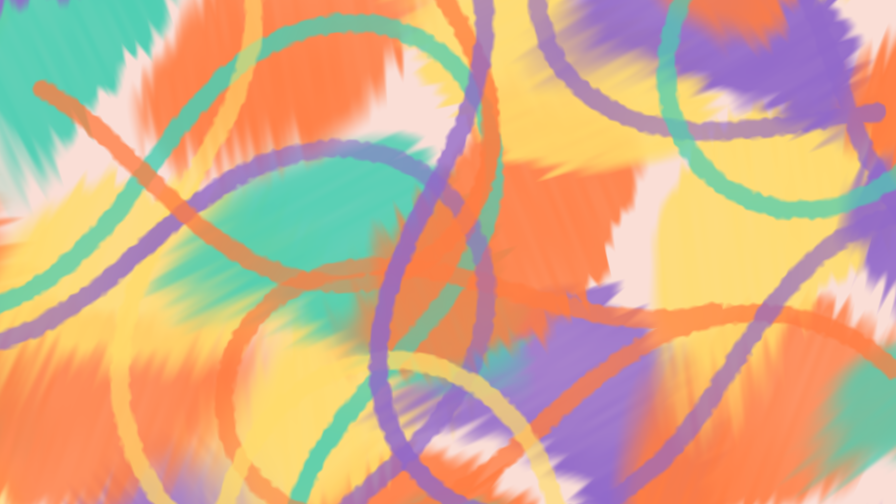
Write a Shadertoy shader that draws this background.

```glsl
// Abstract brush painting: bent, ragged daubs of four paints on a blush ground,
// scattered on a jittered grid, with long translucent ribbons wandering over them.
// Ribbons are walked step by step along a smoothly swinging heading.

const vec3 BLUSH  = vec3(0.98, 0.87, 0.84);
const vec3 ORANGE = vec3(1.00, 0.49, 0.26);
const vec3 YELLOW = vec3(1.00, 0.86, 0.42);
const vec3 PURPLE = vec3(0.57, 0.41, 0.79);
const vec3 GREEN  = vec3(0.30, 0.81, 0.70);

const vec2  CELL         = vec2(0.44, 0.36);   // spacing of the daubs
const vec2  DAUB_RADII   = vec2(0.34, 0.185);
const float DAUB_BEND    = 2.4;
const float HAIR_LENGTH  = 0.07;
const float HAIR_DENSITY = 75.0;
const int   RIBBONS      = 9;
const int   STEPS        = 46;
const float STEP_LENGTH  = 0.06;
const float RIBBON_HALF  = 0.018;
const float GOLDEN       = 0.618034;

vec2 hash22(vec2 p) {
    vec3 q = fract(p.xyx * vec3(0.1031, 0.1030, 0.0973));
    q += dot(q, q.yzx + 33.33);
    return fract((q.xx + q.yz) * q.zy);
}

float valueNoise(vec2 p) {
    vec2 cell = floor(p), f = fract(p);
    f = f * f * (3.0 - 2.0 * f);
    float low  = mix(hash22(cell).x, hash22(cell + vec2(1, 0)).x, f.x);
    float high = mix(hash22(cell + vec2(0, 1)).x, hash22(cell + vec2(1, 1)).x, f.x);
    return mix(low, high, f.y);
}

vec2 direction(float angle) { return vec2(cos(angle), sin(angle)); }

// Coordinates of p along and across a direction
vec2 toFrame(vec2 p, vec2 along) {
    return vec2(dot(p, along), dot(p, vec2(-along.y, along.x)));
}

float segmentDistance(vec2 p, vec2 a, vec2 b) {
    vec2 ab = b - a;
    return length(p - a - ab * clamp(dot(p - a, ab) / dot(ab, ab), 0.0, 1.0));
}

// Splits 0..1 among the paints by their share
vec3 paintByShare(float share) {
    return share < 0.30 ? ORANGE : share < 0.50 ? PURPLE : share < 0.75 ? GREEN : YELLOW;
}

vec3 paintDaubs(vec2 p, float pixel) {
    vec3 color = BLUSH;
    vec2 wobble = vec2(valueNoise(p * 4.0), valueNoise(p * 4.0 + 31.7)) - 0.5;
    float blur = valueNoise(p * 3.2 + 12.3);
    float softness = mix(0.010, 0.085, blur * blur) + pixel;
    float body = mix(0.76, 0.98, valueNoise(p * 3.5 + 57.1));

    for (int j = -1; j <= 3; j++)
    for (int i = -1; i <= 4; i++) {
        vec2 id = vec2(i, j);
        vec2 jitter = hash22(id + 20.0) - 0.5;
        vec2 shape = hash22(id + 71.0) - 0.5;
        float angle = shape.x * 2.2 + 0.3;

        // Bristles push the outline back and forth along the brush direction
        vec2 brush = direction(angle + 0.9);
        vec2 grain = toFrame(p, brush) * vec2(8.0, HAIR_DENSITY);
        float hair = valueNoise(grain + id * 17.0) - 0.5;

        vec2 q = p + wobble * 0.13 + brush * hair * HAIR_LENGTH;
        q = toFrame(q - (id + 0.5 + jitter * 0.5) * CELL, direction(angle));
        q.y += DAUB_BEND * shape.y * (q.x * q.x - 0.03);
        float d = (length(q / DAUB_RADII) - 1.0) * DAUB_RADII.y;

        float cover = 1.0 - smoothstep(-softness, softness, d);
        float share = fract((id.x + 6.0 * id.y) * GOLDEN + 0.2);
        color = mix(color, paintByShare(share), cover * clamp(body + hair * 0.07, 0.0, 1.0));
    }
    return color;
}

// Distance to a path entering from outside the canvas
float ribbonDistance(vec2 p, float k, vec2 center) {
    vec2 h = hash22(vec2(k, 43.0));
    float side = k * 6.28318 * GOLDEN + 0.5;
    vec2 at = center + (center + 0.08) * direction(side);
    float inward = side + 3.14159 + (h.x - 0.5) * 0.8;
    float phase = h.y * 6.28318;
    float nearest = 10.0;
    for (int n = 0; n < STEPS; n++) {
        float s = float(n) * STEP_LENGTH;
        float heading = inward + 1.5 * (sin(2.3 * s + phase) - sin(phase)) + (h.x - 0.5) * 2.2 * s;
        vec2 next = at + STEP_LENGTH * direction(heading);
        nearest = min(nearest, segmentDistance(p, at, next));
        at = next;
    }
    return nearest;
}

void mainImage(out vec4 fragColor, in vec2 fragCoord) {
    vec2 p = fragCoord / iResolution.y;
    vec2 center = 0.5 * iResolution.xy / iResolution.y;
    float pixel = 1.0 / iResolution.y;
    vec3 color = paintDaubs(p, pixel);

    // Ribbons: slightly rough rims and uneven opacity
    float rough = (valueNoise(p * 85.0) - 0.5) * 0.007;
    for (int n = 0; n < RIBBONS; n++) {
        float k = float(n);
        float d = ribbonDistance(p, k, center) - RIBBON_HALF + rough;
        float cover = 1.0 - smoothstep(-0.003 - pixel, 0.003 + pixel, d);
        float opacity = mix(0.50, 0.92, valueNoise(p * 3.0 + k * 9.7));
        vec3 paint = paintByShare(fract(k * 0.25 + 0.4));
        color = mix(color, paint, cover * opacity);
    }
    fragColor = vec4(color, 1.0);
}
```
